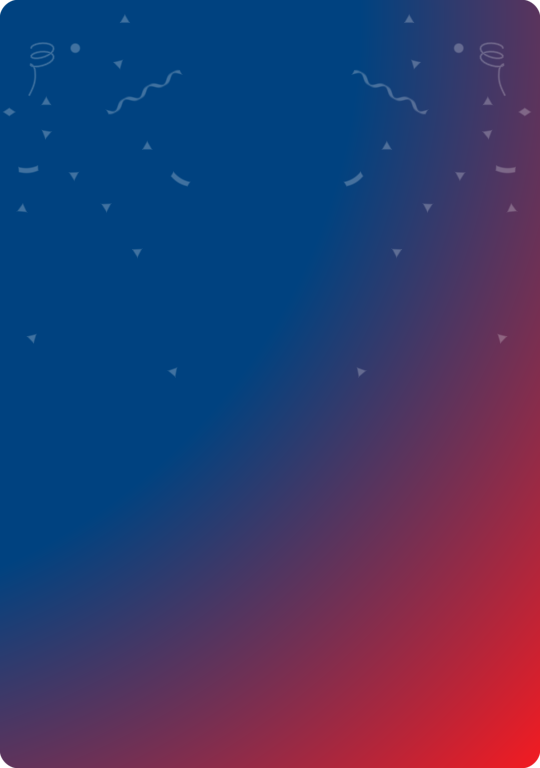
Write a Shadertoy shader that draws this background.

```glsl
const vec2 CARD = vec2(0.7005, 1.0);
const vec3 BLUE = vec3(0.0, 0.26, 0.502);
const vec3 RED = vec3(0.93, 0.11, 0.14);
const vec3 WHITE = vec3(1.0);
const float TAU = 6.2831853;

// Confetti triangles: x, depth below the top edge, turn
const vec3 TRIANGLES[11] = vec3[11](
    vec3(0.162, 0.026, 0.0), vec3(0.060, 0.133, 0.0),
    vec3(0.191, 0.191, 0.0), vec3(0.029, 0.272, 0.1),
    vec3(0.154, 0.083, 2.9), vec3(0.060, 0.174, 3.3),
    vec3(0.096, 0.228, 3.1), vec3(0.138, 0.269, 3.1),
    vec3(0.178, 0.328, 3.1), vec3(0.042, 0.440, 2.9),
    vec3(0.225, 0.484, 2.8));

float fill(float d, float soft) {
    return 1.0 - smoothstep(-soft, soft, d);
}

vec2 toLocal(vec2 q, vec2 center, float turn) {
    float c = cos(turn), s = sin(turn);
    q -= center;
    return vec2(c * q.x + s * q.y, c * q.y - s * q.x);
}

float boxDistance(vec2 q, vec2 halfSize) {
    vec2 d = abs(q) - halfSize;
    return length(max(d, 0.0)) + min(max(d.x, d.y), 0.0);
}

float triangleDistance(vec2 q, float inradius) {
    return max(abs(q.x) * 0.866 - q.y * 0.5, q.y) - inradius;
}

float segmentDistance(vec2 q, vec2 a, vec2 b) {
    vec2 ab = b - a;
    float h = clamp(dot(q - a, ab) / max(dot(ab, ab), 1e-9), 0.0, 1.0);
    return length(q - a - ab * h);
}

// Short strip, bent into a shallow arc
float ribbonDistance(vec2 q, float bend) {
    q.y += bend * q.x * q.x;
    return boxDistance(q, vec2(0.0125, 0.0032));
}

// Wavy streamer that thins at each twist
float streamerDistance(vec2 q, float halfLength, float amplitude) {
    float phase = 1.5 * TAU * (q.x / halfLength + 1.0);
    float thickness = 0.0015 + 0.0008 * cos(2.0 * phase);
    float d = 0.8 * abs(q.y - amplitude * sin(phase)) - thickness;
    return max(d, abs(q.x) - halfLength);
}

// Two loops followed by a hanging tail
vec2 coilPoint(float t) {
    float loops = min(t / 0.7, 1.0);
    float tail = max((t - 0.7) / 0.3, 0.0);
    float angle = 0.5 * TAU + 2.0 * TAU * t / 0.7;
    float spread = mix(1.0, 0.1, smoothstep(0.62, 0.8, t));
    vec2 center = vec2(mix(0.055, 0.046, smoothstep(0.55, 0.8, t)) - 0.007 * tail * tail,
                       0.060 + 0.022 * loops + 0.041 * tail);
    vec2 orbit = vec2(cos(angle), sin(angle) - 0.35 * cos(angle));
    return center + spread * vec2(0.0145, 0.0065) * orbit;
}

float coilDistance(vec2 q) {
    const int STEPS = 56;
    float d = 1.0;
    vec2 previous = coilPoint(0.0);
    for (int i = 1; i <= STEPS; i++) {
        vec2 next = coilPoint(float(i) / float(STEPS));
        d = min(d, segmentDistance(q, previous, next));
        previous = next;
    }
    return d - 0.0010;
}

float confettiDistance(vec2 q) {
    float d = length(q - vec2(0.0977, 0.0627)) - 0.0061;
    for (int i = 0; i < TRIANGLES.length(); i++) {
        vec3 piece = TRIANGLES[i];
        d = min(d, triangleDistance(toLocal(q, piece.xy, piece.z), 0.0034));
    }
    vec2 diamond = abs(q - vec2(0.0120, 0.1458));
    d = min(d, 0.83 * (diamond.x * 0.67 + diamond.y - 0.0052));
    d = min(d, ribbonDistance(toLocal(q, vec2(0.037, 0.222), -0.08), 14.0));
    d = min(d, ribbonDistance(toLocal(q, vec2(0.233, 0.235), 0.55), 14.0));
    d = min(d, streamerDistance(toLocal(q, vec2(0.187, 0.120), -0.50), 0.054, 0.0042));
    return min(d, coilDistance(q));
}

void mainImage(out vec4 fragColor, in vec2 fragCoord) {
    vec2 p = fragCoord / iResolution.xy * CARD;
    float soft = 1.0 / iResolution.y;
    vec2 fromTop = vec2(p.x, 1.0 - p.y);

    // Circular blend centred beyond the upper left
    float reach = length(fromTop - vec2(-0.319, 0.0195));
    vec3 color = mix(BLUE, RED, clamp((reach - 0.786) / 0.612, 0.0, 1.0));

    // Confetti mirrored about a vertical axis
    float axis = 0.3464;
    vec2 mirrored = vec2(axis - abs(fromTop.x - axis), fromTop.y);
    color = mix(color, WHITE, 0.25 * fill(confettiDistance(mirrored), 1.1 * soft));

    // Rounded card corners, with the straight sides left clear
    float corner = 0.025;
    float card = boxDistance(p - 0.5 * CARD, 0.5 * CARD - corner) - corner;
    color = mix(WHITE, color, fill(card - soft * 0.5, soft * 0.8));
    fragColor = vec4(color, 1.0);
}
```
